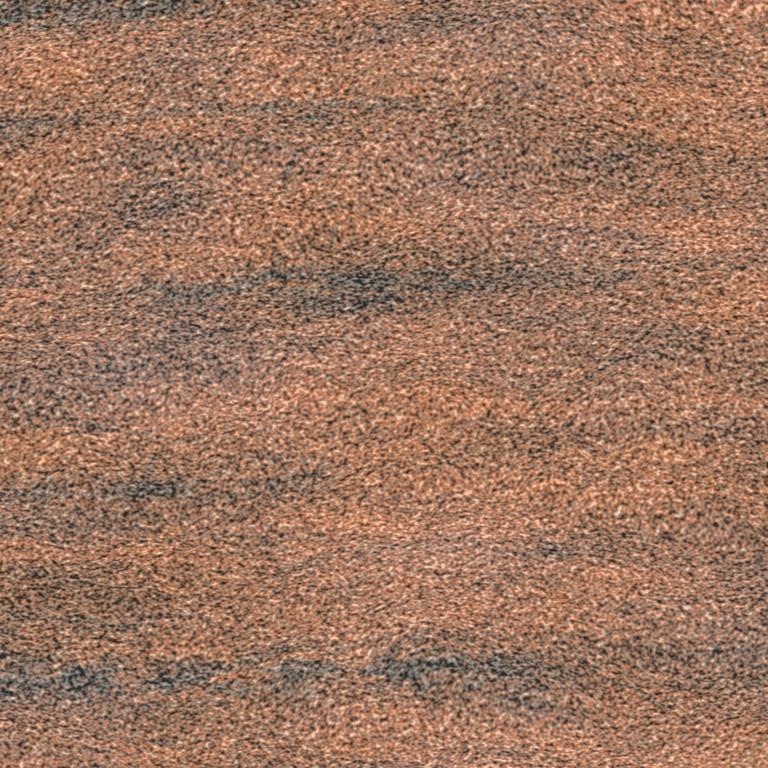
Reproduce this texture procedurally as a WebGL 2 fragment shader.

```glsl
#version 300 es
precision highp float;
// Polished granite: fine salmon, brown and slate grains drawn out sideways.
// Gradient noise gives the grain and soft bands; a loop lays blue-grey seams,
// and ridged noise adds thin dark veins along the same bent flow.

uniform vec2 u_resolution;
out vec4 fragColor;

const int SEAM_COUNT = 7;

const vec3 SHADOW = vec3(0.20, 0.165, 0.15);
const vec3 BROWN  = vec3(0.46, 0.335, 0.27);
const vec3 CLAY   = vec3(0.63, 0.46, 0.37);
const vec3 SALMON = vec3(0.75, 0.54, 0.43);
const vec3 CREAM  = vec3(0.97, 0.80, 0.68);
const vec3 SLATE  = vec3(0.95, 1.02, 1.01);

// Integer hash of a lattice cell, 0..1
float hash(vec2 cell) {
  uvec2 k = uvec2(ivec2(cell)) * uvec2(1597334673u, 3812015801u);
  uint h = (k.x ^ k.y) * 1597334673u;
  h = (h ^ (h >> 15)) * 2246822519u;
  h ^= h >> 13;
  return float(h >> 8) / 16777216.0;
}

float cornerSlope(vec2 cell, vec2 offset) {
  float angle = 6.28318 * hash(cell);
  return dot(vec2(cos(angle), sin(angle)), offset);
}

// Gradient noise, about -0.7..0.7
float noise(vec2 p) {
  vec2 i = floor(p), f = p - i;
  vec2 w = f * f * f * (f * (f * 6.0 - 15.0) + 10.0);
  vec2 e = vec2(1.0, 0.0);
  float low  = mix(cornerSlope(i, f), cornerSlope(i + e.xy, f - e.xy), w.x);
  float high = mix(cornerSlope(i + e.yx, f - e.yx), cornerSlope(i + e.xx, f - e.xx), w.x);
  return mix(low, high, w.y);
}

float fbm(vec2 p, int octaves) {
  float sum = 0.0, amplitude = 1.0;
  for (int i = 0; i < octaves; i++) {
    sum += amplitude * noise(p);
    p = mat2(1.98, 0.12, -0.12, 1.98) * p + 17.3;
    amplitude *= 0.55;
  }
  return sum;
}

// Stretched grain on a turned lattice, so that no rows or columns show
float grains(vec2 q, vec2 scale, float turn) {
  float c = cos(turn), s = sin(turn);
  return noise(mat2(c, s, -s, c) * (q * scale) + 40.0 * turn);
}

// Bends the layers: rising at the left, sagging gently at the right
vec2 flow(vec2 p) {
  float bend = 0.09 * p.x * (1.0 - 0.7 * p.x);
  float sway = 0.045 * noise(p * vec2(2.2, 3.0) + 4.7);
  float ripple = 0.012 * noise(p * vec2(8.0, 12.0) + 31.0);
  return vec2(p.x, p.y - bend + sway + ripple);
}

// Soft lenses of slate that swell and fade along their length
float seams(vec2 q) {
  float cover = 0.0;
  for (int i = 0; i < SEAM_COUNT; i++) {
    float id = float(i);
    float jitter = hash(vec2(id, 91.0)) - 0.5;
    float centre = (id + 0.5 + 0.9 * jitter) / float(SEAM_COUNT);
    centre += 0.02 * noise(vec2(q.x * 3.5, id * 7.3 + 0.4));
    float swell = noise(vec2(q.x * 2.3 + id * 5.1, id * 3.7 + 0.5));
    float width = 0.010 + 0.020 * smoothstep(-0.3, 0.5, swell);
    float strength = smoothstep(-0.25, 0.5, swell + 0.20 - 0.4 * q.x);
    float d = (q.y - centre) / width;
    cover = max(cover, strength * exp(-d * d));
  }
  float fray = fbm(q * vec2(14.0, 55.0) + 8.0, 3);
  return cover * smoothstep(-0.55, 0.35, fray);
}

// Hairline cracks where stretched noise crosses zero, broken by a patch mask
float veins(vec2 q, vec2 scale, float width) {
  float ridge = abs(fbm(q * scale + 53.0, 3));
  float patches = smoothstep(-0.05, 0.3, noise(q * scale * vec2(1.5, 0.9) + 23.0));
  return patches * (1.0 - smoothstep(0.0, width, ridge));
}

vec3 stoneRamp(float tone) {
  vec3 c = mix(SHADOW, BROWN, clamp((tone + 0.1) / 0.35, 0.0, 1.0));
  c = mix(c, CLAY, clamp((tone - 0.25) / 0.25, 0.0, 1.0));
  c = mix(c, SALMON, clamp((tone - 0.5) / 0.25, 0.0, 1.0));
  return mix(c, CREAM, clamp((tone - 0.75) / 0.4, 0.0, 1.0));
}

void main() {
  vec2 p = gl_FragCoord.xy / min(u_resolution.x, u_resolution.y);
  vec2 q = flow(p);

  // Grain: short flakes, a finer crisp layer and longer fibres
  float grain = 0.70 * grains(q, vec2(112.0, 190.0), 0.5)
              + 0.66 * grains(q, vec2(205.0, 270.0), 1.0)
              + 0.32 * grains(q, vec2(36.0, 115.0), 0.3);

  // Broad layers, thin streaks and dark mineral
  float bands = fbm(q * vec2(1.7, 9.0) + 2.6, 4);
  float streaks = fbm(q * vec2(7.0, 34.0) + 87.0, 2);
  float seam = seams(q);
  float vein = max(veins(q, vec2(2.6, 11.0), 0.05), 0.7 * veins(q, vec2(5.0, 21.0), 0.08));
  float tone = 0.54 + grain + 0.20 * bands + 0.13 * streaks;
  tone -= 0.19 * seam + 0.19 * vein;

  // Slate tint gathers in seams and darker layers; the rest leans orange or pink
  vec3 stone = stoneRamp(tone);
  float luma = dot(stone, vec3(0.30, 0.59, 0.11));
  float tint = grains(q, vec2(100.0, 150.0), 0.8);
  float grey = 0.06 + 0.55 * seam + 0.28 * vein + 0.65 * tint - 0.25 * bands - 0.2 * streaks;
  stone = mix(stone, luma * SLATE, clamp(grey, -0.25, 0.8));
  float warmth = 0.9 * fbm(q * vec2(2.5, 7.0) + 66.0, 3) + 0.6 * tint;
  stone += vec3(0.035, -0.012, -0.055) * (warmth + 0.12) * (1.0 - 0.7 * seam);

  fragColor = vec4(clamp(stone, 0.0, 1.0), 1.0);
}
```
